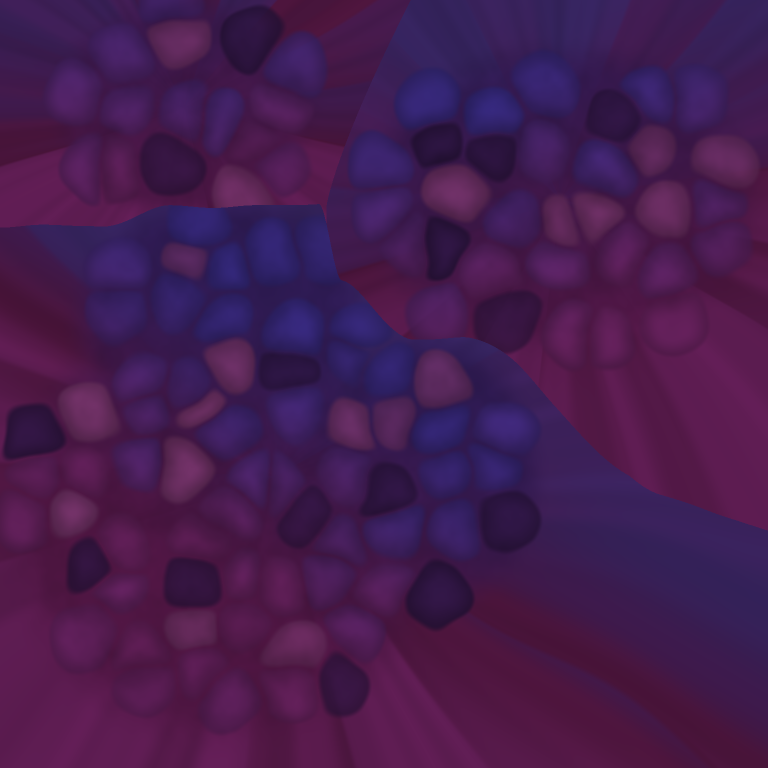
Reproduce this background procedurally as a WebGL 2 fragment shader.

```glsl
#version 300 es
precision highp float;
// Clusters of soft blue and magenta pebbles with rays fanning out, split by curved seams.
uniform vec2 u_resolution;
out vec4 fragColor;

const float TAU = 6.2831853;
const float CELLS = 14.5;        // pebbles across the canvas
const float JITTER = 0.78;
const float PEBBLE_RADIUS = 0.68;
const float ROUNDING = 15.0;     // higher gives sharper pebble corners
const float PINK_SHARE = 0.17;
const float DARK_SHARE = 0.09;
const vec3 INDIGO = vec3(0.21, 0.14, 0.37);
const vec3 VIOLET = vec3(0.25, 0.105, 0.31);
const vec3 MAROON = vec3(0.285, 0.078, 0.225);
const vec3 MAGENTA = vec3(0.36, 0.11, 0.315);
const vec3 BLUE_PEBBLE = vec3(0.20, 0.155, 0.48);
const vec3 PLUM_PEBBLE = vec3(0.38, 0.125, 0.35);
const vec3 PINK_PEBBLE = vec3(0.43, 0.19, 0.39);
const vec3 DARK_PEBBLE = vec3(0.17, 0.08, 0.25);
const vec3 COOL_GAP = vec3(0.17, 0.095, 0.31);
const vec3 WARM_GAP = vec3(0.30, 0.08, 0.25);

float hash(vec2 p) {
    vec3 q = fract(p.xyx * vec3(0.1031, 0.1030, 0.0973));
    q += dot(q, q.yzx + 33.33);
    return fract((q.x + q.y) * q.z);
}

float noise(vec2 p) {
    vec2 i = floor(p), f = fract(p);
    f = f * f * (3.0 - 2.0 * f);
    return mix(mix(hash(i), hash(i + vec2(1, 0)), f.x),
               mix(hash(i + vec2(0, 1)), hash(i + vec2(1, 1)), f.x), f.y);
}

float fbm(vec2 p) {
    return 0.55 * noise(p) + 0.3 * noise(p * 2.1 + 7.3) + 0.15 * noise(p * 4.3 + 19.1);
}

// Region: 0 upper left, 1 upper right, 2 lower
int regionAt(vec2 p) {
    float seam = 0.705 + 0.027 * smoothstep(0.13, 0.22, p.x)
        - 0.10 * smoothstep(0.415, 0.445, p.x) - 0.072 * smoothstep(0.44, 0.54, p.x)
        - 0.19 * smoothstep(0.60, 0.86, p.x) - 0.057 * clamp((p.x - 0.82) / 0.18, 0.0, 1.0)
        + 0.008 * (noise(vec2(p.x * 18.0, 3.0)) - 0.5);
    if (p.y < seam) return 2;
    float rise = max(p.y - 0.73, 0.0) / 0.27;
    return p.x < 0.425 + 0.11 * pow(rise, 1.25) ? 0 : 1;
}

float ellipse(vec2 p, vec2 center, vec2 radii) {
    return 1.0 - length((p - center) / radii);
}

// Positive inside the cluster of a region
float cluster(vec2 p, int region) {
    if (region == 0) return ellipse(p, vec2(0.24, 0.86), vec2(0.165, 0.14));
    if (region == 1) return ellipse(p, vec2(0.73, 0.74), vec2(0.25, 0.195));
    float lobes = max(ellipse(p, vec2(0.29, 0.32), vec2(0.27, 0.28)),
                      ellipse(p, vec2(0.29, 0.58), vec2(0.19, 0.16)));
    return max(lobes, ellipse(p, vec2(0.55, 0.38), vec2(0.15, 0.18)));
}

// 0 is cool, 1 is warm
float warmth(vec2 p, int region) {
    if (region == 0) return 0.38 + 0.45 * smoothstep(0.98, 0.74, p.y);
    if (region == 1) return smoothstep(-0.78, -0.20, 0.35 * p.x - p.y);
    return smoothstep(-0.73, -0.29, -0.5 * p.x - 0.85 * p.y);
}

// Periodic angular noise; a small softness gives crisp sectors
float rays(float turn, float count, float seed, float softness) {
    float t = fract(turn) * count, i = floor(t);
    float blend = smoothstep(0.5 - softness, 0.5 + softness, fract(t));
    return mix(hash(vec2(i, seed)), hash(vec2(mod(i + 1.0, count), seed)), blend);
}

vec3 backdrop(vec2 p, int region, float warm) {
    vec2 origin = region == 0 ? vec2(0.24, 0.86) : region == 1 ? vec2(0.73, 0.74) : vec2(0.36, 0.38);
    vec2 d = p - origin;
    float turn = atan(d.y, d.x) / TAU + 0.012 * noise(p * 5.0);
    float seed = float(region) * 17.0 + 5.0;
    float broad = rays(turn, 17.0, seed, 0.04);
    float medium = rays(turn + 0.02 * length(d), 41.0, seed + 3.0, 0.25);
    float fine = rays(turn, 120.0, seed + 8.0, 0.5);
    float tone = warm + 0.45 * (broad - 0.45) + 0.16 * (medium - 0.5);
    vec3 color = mix(INDIGO, VIOLET, smoothstep(0.0, 0.35, tone));
    color = mix(color, MAROON, smoothstep(0.32, 0.62, tone));
    color = mix(color, MAGENTA, smoothstep(0.62, 0.95, tone));
    return color * (0.89 + 0.12 * medium + 0.10 * fine);
}

vec2 seedAt(vec2 id) {
    return id + 0.5 + JITTER * (vec2(hash(id + 11.0), hash(id + 47.0)) - 0.5);
}

vec3 scene(vec2 p) {
    int region = regionAt(p);
    float warm = warmth(p, region);
    vec3 color = backdrop(p, region, warm);
    float inside = cluster(p, region);
    color = mix(color, mix(COOL_GAP, WARM_GAP, warm), 0.85 * smoothstep(-0.12, 0.2, inside));

    // Nearest pebble that belongs to this cluster
    vec2 g = p * CELLS + 0.22 * (vec2(noise(p * 23.0), noise(p * 23.0 + 31.0)) - 0.5);
    vec2 base = floor(g), nearId = base, toNear = vec2(9.0);
    for (int y = -1; y <= 1; y++) for (int x = -1; x <= 1; x++) {
        vec2 id = base + vec2(x, y), s = seedAt(id);
        if (cluster(s / CELLS, region) > 0.0 && length(s - g) < length(toNear)) {
            toNear = s - g;
            nearId = id;
        }
    }
    // Rounded distance to the pebble rim
    float sum = exp(-ROUNDING * (PEBBLE_RADIUS - length(toNear)));
    for (int y = -2; y <= 2; y++) for (int x = -2; x <= 2; x++) {
        vec2 id = base + vec2(x, y), s = seedAt(id), apart = s - g - toNear;
        if (dot(apart, apart) > 0.0001 && cluster(s / CELLS, region) > 0.0)
            sum += exp(-ROUNDING * dot(0.5 * (s - g + toNear), normalize(apart)));
    }
    float rim = -log(sum) / ROUNDING;

    // Pebble tint and soft shading
    float pick = hash(nearId + 83.0), vary = hash(nearId + 131.0);
    vec3 pebble = mix(BLUE_PEBBLE, PLUM_PEBBLE, clamp(warm + 0.4 * (vary - 0.5), 0.0, 1.0));
    if (pick > 1.0 - PINK_SHARE) pebble = PINK_PEBBLE;
    if (pick < DARK_SHARE) pebble = DARK_PEBBLE;
    float glow = smoothstep(-0.02, 0.42, rim) - 0.12 * toNear.y;
    pebble *= 0.77 + 0.29 * glow;
    float cover = smoothstep(-0.03, 0.09, rim) * mix(0.6, 0.95, hash(nearId + 171.0));
    color = mix(color, pebble, cover);

    // Painterly mottling over the cluster
    float mottle = fbm(p * 28.0) - 0.5;
    return color * (1.0 + 0.20 * mottle * smoothstep(-0.15, 0.15, inside));
}

void main() {
    // Four samples per pixel smooth every seam and ray
    vec3 color = vec3(0.0);
    for (int i = 0; i < 4; i++) {
        vec2 offset = 0.5 * vec2(i % 2, i / 2) - 0.25;
        color += 0.25 * scene((gl_FragCoord.xy + offset) / u_resolution);
    }
    fragColor = vec4(color, 1.0);
}
```
